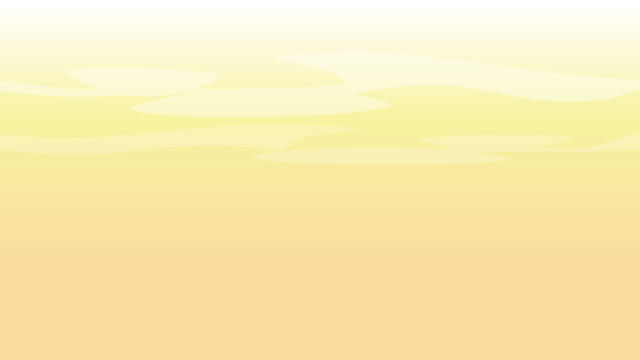
Give the GLSL for this background, as a Shadertoy shader.

```glsl
// A warm hazy sky: white fades through pale yellow into flat sand.
// Two translucent cloud groups are unions of bands, each the span between
// an upper and a lower curve, on a 768 x 432 grid measured down from the top.

#define GRID        vec2(768.0, 432.0)
#define WHITE_END   4.0
#define YELLOW_AT   144.0
#define SAND_AT     308.0
#define HIGH_CLOUD  0.37
#define LOW_CLOUD   0.21

const vec3 WHITE  = vec3(1.0);
const vec3 YELLOW = vec3(0.969, 0.951, 0.627);
const vec3 SAND   = vec3(0.980, 0.867, 0.620);

// Part of a pixel row that lies between two heights.
float band(float y, float top, float bottom, float pixel) {
    float covered = min(bottom, y + 0.5 * pixel) - max(top, y - 0.5 * pixel);
    return clamp(covered / pixel, 0.0, 1.0);
}

// Rounded sliver from tip a to tip b, bulging by rise and sag.
float sliver(vec2 p, vec2 a, vec2 b, float rise, float sag, vec2 power, float pixel) {
    float t = clamp((p.x - a.x) / (b.x - a.x), 0.0, 1.0);
    float bulge = 4.0 * t * (1.0 - t);
    float base = mix(a.y, b.y, t);
    return band(p.y, base - rise * pow(bulge, power.x),
                     base + sag * pow(bulge, power.y), pixel);
}

// Underside that leaves a tip gently, then drops steeply past t = 1.
float hook(float t, float fall) {
    t = max(t, 0.0);
    return fall * (0.7 * t + 0.3 * pow(t, 8.0));
}

// Blunt-to-flat profile of an upper edge near a tip.
float tipDrop(float t, float fall) {
    return fall * (1.0 - sqrt(clamp(t, 0.0, 1.0)));
}

float highClouds(vec2 p, float pixel) {
    float x = p.x;

    // Strip that joins the left bank to the right one
    float top = 96.0 + 11.0 * smoothstep(-15.0, 95.0, x) - 6.0 * smoothstep(340.0, 415.0, x);
    float bottom = 108.0 + 8.0 * smoothstep(-25.0, 85.0, x) - 4.0 * smoothstep(90.0, 230.0, x);
    float cover = band(p.y, top, bottom, pixel) * step(x, 429.0);

    // Right bank, with a hooked left end and a wavy underside
    top = 62.0 + 34.0 * smoothstep(410.0, 790.0, x) + tipDrop((x - 330.0) / 90.0, 8.0);
    float wave = 112.0 - 10.0 * cos(3.14159 * (x - 515.0) / 170.0)
               - 5.0 * smoothstep(720.0, 775.0, x);
    bottom = min(70.0 + hook((x - 330.0) / 83.0, 27.0), wave);
    cover = max(cover, band(p.y, top, bottom, pixel));

    // Left lobe and the long lobe below
    cover = max(cover, sliver(p, vec2(80.0, 86.0), vec2(264.0, 91.0), 6.0, 27.0, vec2(0.5, 0.8), pixel));
    return max(cover, sliver(p, vec2(157.0, 130.0), vec2(469.0, 125.0), 22.0, 13.0, vec2(0.8, 0.5), pixel));
}

float lowClouds(vec2 p, float pixel) {
    float x = p.x;

    // Left bank, with a hooked right end
    float top = 161.0 + 5.0 * smoothstep(-10.0, 70.0, x) - 16.0 * smoothstep(75.0, 310.0, x)
              + tipDrop((435.0 - x) / 100.0, 4.0);
    float wave = 180.0 + 6.0 * smoothstep(-10.0, 80.0, x) - 11.0 * smoothstep(95.0, 240.0, x)
               + 6.0 * smoothstep(270.0, 345.0, x);
    float bottom = min(154.0 + hook((435.0 - x) / 81.0, 16.0), wave);
    float cover = band(p.y, top, bottom, pixel);

    // Strip that swells at the right border
    top = 178.0 - 18.0 * smoothstep(695.0, 772.0, x);
    bottom = 182.0 - 3.0 * smoothstep(700.0, 780.0, x);
    cover = max(cover, band(p.y, top, bottom, pixel) * step(520.0, x));

    // Right lobe and the long lobe below
    cover = max(cover, sliver(p, vec2(503.0, 167.0), vec2(688.0, 165.0), 4.0, 15.0, vec2(0.5, 0.8), pixel));
    return max(cover, sliver(p, vec2(299.0, 188.0), vec2(612.0, 190.0), 12.5, 9.0, vec2(0.8, 0.5), pixel));
}

void mainImage(out vec4 fragColor, in vec2 fragCoord) {
    vec2 uv = fragCoord / iResolution.xy;
    vec2 p = vec2(uv.x, 1.0 - uv.y) * GRID;
    float pixel = GRID.y / iResolution.y;

    // Sky
    vec3 color = mix(WHITE, YELLOW, clamp((p.y - WHITE_END) / (YELLOW_AT - WHITE_END), 0.0, 1.0));
    color = mix(color, SAND, clamp((p.y - YELLOW_AT) / (SAND_AT - YELLOW_AT), 0.0, 1.0));

    // Clouds
    color = mix(color, WHITE, HIGH_CLOUD * highClouds(p, pixel));
    color = mix(color, WHITE, LOW_CLOUD * lowClouds(p, pixel));

    fragColor = vec4(color, 1.0);
}
```
